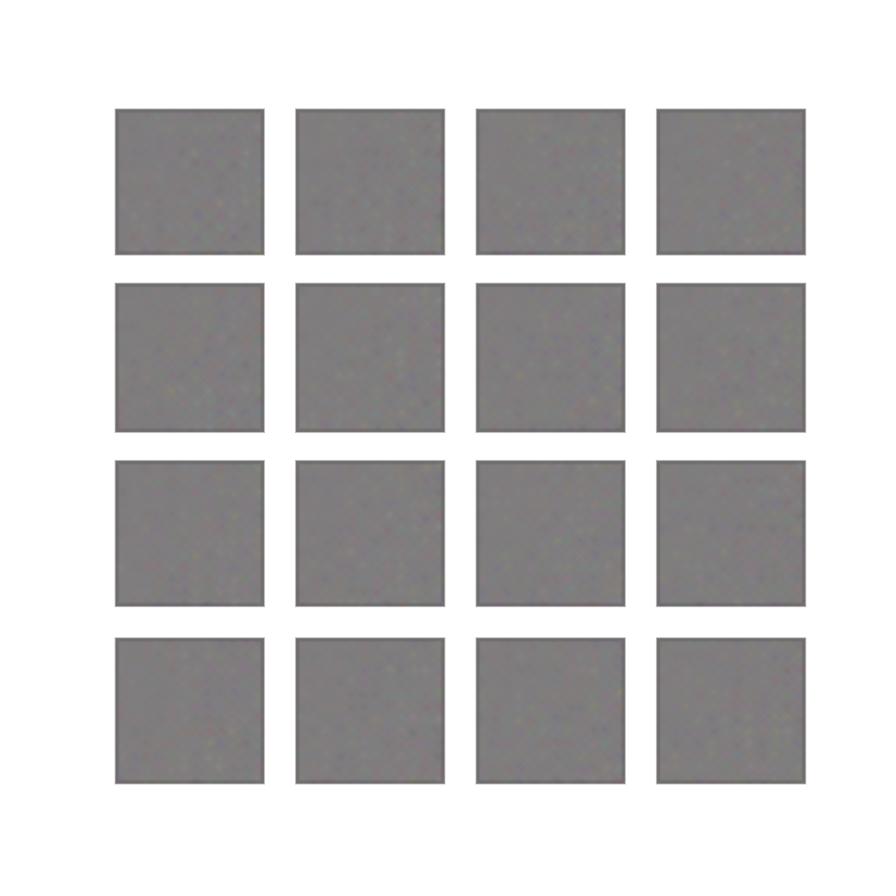
Write a WebGL 1 fragment shader that draws this pattern.

```glsl
precision highp float;
uniform vec2 u_resolution;

const float UNITS = 288.0;               // layout units across the canvas
const vec2 GRID_START = vec2(37.0, 35.0);
const vec2 PITCH = vec2(58.0, 170.0 / 3.0);
const vec2 TILE = vec2(48.0, 47.0);
const vec2 HALF_GAP = vec2(5.0, 4.5);
const float LAST_TILE = 3.0;             // four tiles each way
const float SPECK_PITCH = 4.0;
const vec3 PAPER = vec3(1.0);
const vec3 GREY = vec3(0.500, 0.488, 0.492);

vec3 hash3(vec2 p) {
  vec3 q = fract(p.xyx * vec3(0.1031, 0.1030, 0.0973));
  q += dot(q, q.yzx + 33.33);
  return fract((q.xxy + q.yzz) * q.zyx);
}

float boxDistance(vec2 p, vec2 low, vec2 high) {
  vec2 d = abs(p - 0.5 * (low + high)) - 0.5 * (high - low);
  return length(max(d, 0.0)) + min(max(d.x, d.y), 0.0);
}

// Cellular noise: soft tinted specks on a lightly jittered lattice
vec3 specks(vec2 p, vec2 seed) {
  vec2 cell = floor(p);
  vec3 tint = vec3(0.0);
  for (int y = -1; y <= 1; y++) {
    for (int x = -1; x <= 1; x++) {
      vec2 id = cell + vec2(float(x), float(y));
      vec3 rnd = hash3(id + seed);
      vec2 center = id + 0.5 + 0.3 * (rnd.xy - 0.5);
      vec2 offset = p - center;
      vec3 hue = hash3(id + seed + 71.0) - 0.5;
      tint += hue * exp(-9.0 * dot(offset, offset));
    }
  }
  return tint;
}

// Fine woven ripple from layered sines
float weave(vec2 p, float phase) {
  float wave = 6.28318 / SPECK_PITCH;
  float coarse = sin(p.x * wave + phase) * sin(p.y * wave);
  float fine = sin(p.x * wave * 2.0) * sin(p.y * wave * 2.0 + phase);
  return 0.6 * coarse + 0.4 * fine;
}

vec3 tileColor(vec2 local, vec2 id, float edge) {
  vec2 seed = id * 37.0 + 11.0;
  float phase = 6.28318 * hash3(seed).x;
  vec2 across = clamp(local / TILE, 0.0, 1.0);
  float strength = mix(0.45, 1.0, smoothstep(0.0, 0.8, 0.65 * across.x + 0.35 * across.y));
  vec3 color = GREY + strength * 0.065 * specks(local / SPECK_PITCH, seed);
  color += strength * 0.007 * weave(local, phase);
  // Narrow dark rim just inside the edge
  float rim = 1.0 - smoothstep(0.2, 1.2, abs(edge + 0.5));
  return color - 0.06 * rim;
}

void main() {
  vec2 uv = gl_FragCoord.xy / u_resolution;
  vec2 p = vec2(uv.x, 1.0 - uv.y) * UNITS;
  float pixel = UNITS / min(u_resolution.x, u_resolution.y);

  // Tile bounds, with row edges snapped to whole units
  vec2 id = clamp(floor((p - GRID_START + HALF_GAP) / PITCH), 0.0, LAST_TILE);
  vec2 low = floor(GRID_START + id * PITCH + 0.1);
  vec2 high = floor(GRID_START + TILE + id * PITCH + 0.5);

  float edge = boxDistance(p, low, high);
  float soft = max(0.4, 0.7 * pixel);
  float cover = 1.0 - smoothstep(-soft, soft, edge);
  vec3 color = mix(PAPER, tileColor(p - low, id, edge), cover);
  gl_FragColor = vec4(color, 1.0);
}
```
